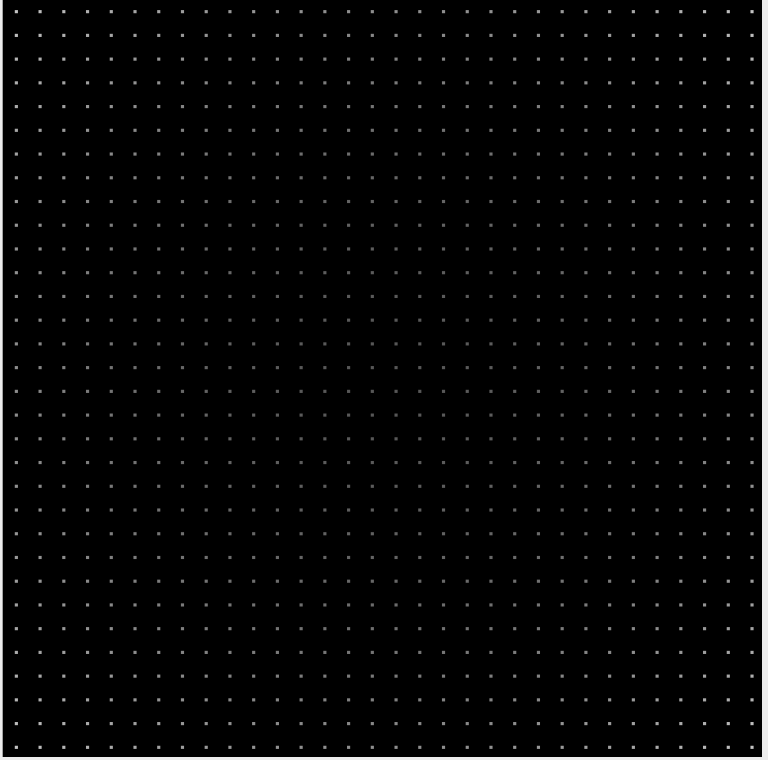
Give the GLSL for this pattern, as a Shadertoy shader.

```glsl
const vec2 DOT_COUNT = vec2(32.0);
const vec2 FIRST_DOT = vec2(0.0213, 0.0165);
const float DOT_PITCH = 0.0309;
const float DOT_HALF_SIZE = 0.00205;
const vec3 PANEL_COLOR = vec3(0.0);
const vec3 MARGIN_COLOR = vec3(0.93);

// Share of a pixel lying inside an edge; distance is positive inside
float coverage(float inside, float pixel) {
    return clamp(0.5 + inside / pixel, 0.0, 1.0);
}

float boxMask(vec2 offset, float halfSize, float pixel) {
    vec2 inside = halfSize - abs(offset);
    return coverage(inside.x, pixel) * coverage(inside.y, pixel);
}

// Centre of the grid dot nearest to p
vec2 nearestDot(vec2 p, vec2 first, float pitch, vec2 count) {
    vec2 index = clamp(floor((p - first) / pitch + 0.5), vec2(0.0), count - 1.0);
    return first + index * pitch;
}

// Dim in the middle, brighter toward the corners
float dotBrightness(vec2 center, vec2 canvas) {
    vec2 fromMiddle = 2.0 * center / canvas - 1.0;
    return 0.34 + 0.23 * dot(fromMiddle, fromMiddle);
}

// Dark panel, open at the top, with thin margins on the other sides
float panelMask(vec2 p, float left, float right, float bottom, float pixel) {
    return coverage(p.x - left, pixel) * coverage(right - p.x, pixel)
         * coverage(p.y - bottom, pixel);
}

void mainImage(out vec4 fragColor, in vec2 fragCoord) {
    // Canvas width is one unit
    float pixel = 1.0 / iResolution.x;
    vec2 p = fragCoord * pixel;
    vec2 canvas = iResolution.xy * pixel;

    // Dot grid
    vec2 center = nearestDot(p, FIRST_DOT, DOT_PITCH, DOT_COUNT);
    float mask = boxMask(p - center, DOT_HALF_SIZE, pixel);
    vec3 color = mix(PANEL_COLOR, vec3(dotBrightness(center, canvas)), mask);

    // Margins
    color = mix(MARGIN_COLOR, color, panelMask(p, 0.0035, 0.9922, 0.0039, pixel));

    fragColor = vec4(color, 1.0);
}
```
